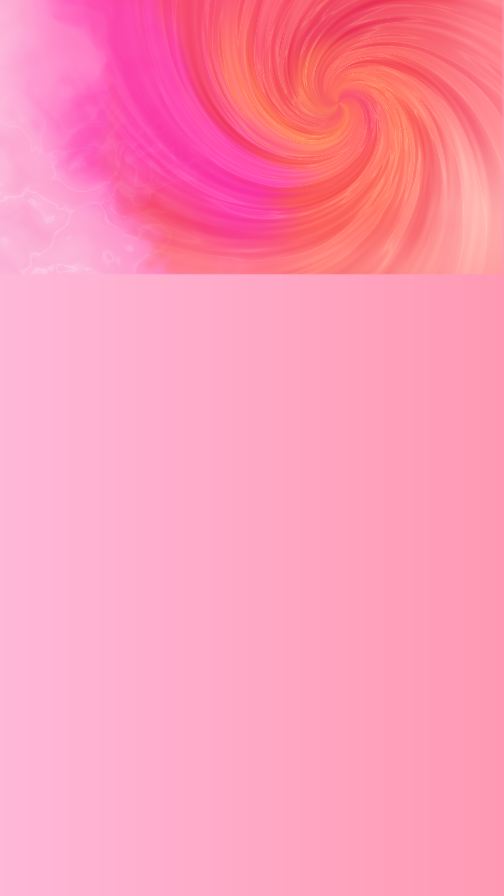
A WebGL 2 fragment shader for this background:

```glsl
#version 300 es
precision highp float;

uniform vec2 u_resolution;
out vec4 outColor;

// Lengths are fractions of the canvas width, measured down from the top left
#define PANEL_DEPTH 0.544
#define SWIRL_CENTER vec2(0.671, 0.204)
#define SWIRL_UNIT 0.2315
#define CORE_RADIUS 0.028
#define TWIST 1.5
#define STREAK_DENSITY 5.0
#define CLOUD_SCALE 6.0

const vec3 CORAL = vec3(0.99, 0.39, 0.38);
const vec3 ORANGE = vec3(1.00, 0.50, 0.36);
const vec3 CRIMSON = vec3(0.93, 0.27, 0.40);
const vec3 ROSE = vec3(0.97, 0.30, 0.46);
const vec3 MAGENTA = vec3(0.99, 0.25, 0.67);
const vec3 ORCHID = vec3(1.00, 0.53, 0.79);
const vec3 SALMON = vec3(1.00, 0.51, 0.55);
const vec3 PALE = vec3(0.99, 0.70, 0.84);
const vec3 PEACH = vec3(1.00, 0.71, 0.69);

float hash(vec2 p) {
  vec3 q = fract(p.xyx * 0.1031);
  q += dot(q, q.yzx + 33.33);
  return fract((q.x + q.y) * q.z);
}

float noise(vec2 p) {
  vec2 i = floor(p), f = fract(p);
  f = f * f * (3.0 - 2.0 * f);
  return mix(mix(hash(i), hash(i + vec2(1, 0)), f.x),
             mix(hash(i + vec2(0, 1)), hash(i + vec2(1, 1)), f.x), f.y);
}

float fbm(vec2 p) {
  float sum = 0.0, amp = 0.5;
  for (int i = 0; i < 4; i++) {
    sum += amp * noise(p);
    p = mat2(1.6, 1.2, -1.2, 1.6) * p + 7.3;
    amp *= 0.5;
  }
  return sum;
}

float glow(vec2 p, vec2 center, vec2 size) {
  vec2 d = (p - center) / size;
  return exp(-dot(d, d));
}

float segmentDist(vec2 p, vec2 a, vec2 b) {
  vec2 ab = b - a;
  return length(p - a - ab * clamp(dot(p - a, ab) / dot(ab, ab), 0.0, 1.0));
}

// Soft spiral arm around one phase
float arm(float phase, float center, float width) {
  return exp((cos(phase - center) - 1.0) / width);
}

vec3 backdrop(vec2 p) {
  return mix(vec3(1.0, 0.72, 0.85), vec3(1.0, 0.60, 0.70), clamp(p.x, 0.0, 1.0));
}

vec3 paint(vec2 p) {
  // Spiral coordinates, with a calm core
  vec2 d = p - SWIRL_CENTER;
  float r = length(d);
  float depth = log(length(vec2(r, CORE_RADIUS)) / SWIRL_UNIT);
  float phase = atan(d.y, d.x) - TWIST * depth;
  vec2 along = vec2(cos(phase), sin(phase));
  float calm = smoothstep(0.015, 0.09, r);
  float streak = (fbm(along * STREAK_DENSITY + vec2(9.0, 4.0 + depth * 1.6)) - 0.47) * calm;
  float fine = (noise(along * STREAK_DENSITY * 4.0 + depth * 2.5) - 0.5) * calm;
  phase += streak * 0.8;

  // Folded clouds and thin veins for the left side
  vec2 fold = vec2(fbm(p * CLOUD_SCALE), fbm(p * CLOUD_SCALE + 19.0)) - 0.47;
  float cloud = fbm(p * CLOUD_SCALE * 1.5 + fold * 3.0) - 0.47;
  float vein = fbm(p * vec2(5.0, 12.0) + fold * 6.0 + 31.0) - 0.47;
  vec2 q = p + fold * 0.08 + along * streak * 0.09;

  // Warm base and dark upper arm
  vec3 col = mix(CORAL, SALMON, smoothstep(0.76, 0.98, q.x));
  col = mix(col, CRIMSON, 0.85 * arm(phase, 5.2, 0.35) * smoothstep(0.38, 0.18, r));
  col = mix(col, ROSE, 0.9 * smoothstep(0.68, 0.46, q.x) * smoothstep(0.10, 0.22, r));
  col = mix(col, SALMON, 0.8 * glow(q, vec2(0.38, 0.55), vec2(0.20, 0.09)));

  // Orange arms and the curled core
  float arms = arm(phase, 3.53, 0.05) * smoothstep(0.32, 0.20, r);
  arms += 0.6 * arm(phase, 1.2, 0.2) * smoothstep(0.32, 0.15, r);
  arms += 0.9 * arm(phase, 5.2, 0.18) * smoothstep(0.15, 0.09, r);
  col = mix(col, ORANGE, clamp(arms, 0.0, 1.0) * 0.85);
  col = mix(col, ROSE, 0.7 * arm(phase, 2.0, 0.12) * smoothstep(0.13, 0.06, r));

  // Magenta sweep, dissolving into paler clouds to the left
  float sweep = segmentDist(q, vec2(0.20, 0.02), vec2(0.32, 0.25));
  sweep = min(sweep, segmentDist(q, vec2(0.32, 0.25), vec2(0.49, 0.39)) + 0.02);
  float leftSide = smoothstep(0.26, 0.16, q.x - 0.1 * q.y) * smoothstep(0.52, 0.38, q.y);
  col = mix(col, MAGENTA, max(0.95 * smoothstep(0.18, 0.04, sweep - streak * 0.12), leftSide));
  float leftEdge = q.x - 0.40 * q.y * q.y;
  col = mix(col, ORCHID, 0.9 * smoothstep(0.30, 0.08, leftEdge + cloud * 0.35));
  float paleEdge = q.x - 0.04 - 0.62 * q.y * q.y;
  col = mix(col, PALE, smoothstep(0.13, -0.07, paleEdge + cloud * 0.12));

  // Light at the lower right
  col = mix(col, PEACH, 0.9 * glow(q, vec2(0.97, 0.44), vec2(0.14, 0.15)));
  col = mix(col, PEACH, 0.45 * glow(q, vec2(0.80, 0.54), vec2(0.20, 0.06)));

  // Brush streaks and bright hairs, fading away from the swirl
  float brush = smoothstep(0.58, 0.15, r);
  float hair = exp(-abs(streak + fine * 0.2 - 0.03) * 45.0) * calm;
  col += vec3(0.06, 0.25, 0.15) * (streak + fine * 0.5) * brush;
  col += vec3(0.03, 0.11, 0.06) * hair * brush;
  float leftFade = smoothstep(0.50, 0.2, p.x);
  col += vec3(0.0, 0.20, 0.10) * cloud * leftFade;
  col += vec3(0.0, 0.07, 0.04) * exp(-abs(vein) * 35.0) * leftFade * smoothstep(0.1, 0.4, p.y);
  return clamp(col, 0.0, 1.0);
}

void main() {
  float pixel = 1.0 / u_resolution.x;
  vec2 p = vec2(gl_FragCoord.x, u_resolution.y - gl_FragCoord.y) * pixel;
  float panel = smoothstep(pixel, -pixel, p.y - PANEL_DEPTH);
  panel *= 1.0 - 0.6 * smoothstep(0.994, 0.999, p.x);
  outColor = vec4(mix(backdrop(p), paint(p), panel), 1.0);
}
```
